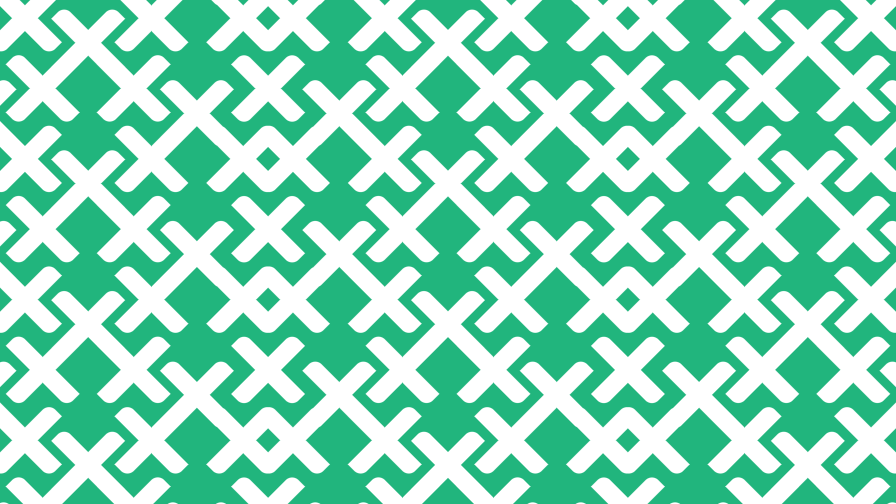
A WebGL 2 fragment shader for this pattern:

```glsl
#version 300 es
precision highp float;

uniform vec2 u_resolution;
out vec4 fragColor;

// Cross of two diagonal strokes; only the corners facing up or down are rounded
float crossDistance(vec2 p, float halfLength, float halfWidth) {
    p = abs(p);
    float along = (p.x + p.y) * 0.70711;
    float across = (p.x - p.y) * 0.70711;
    float radius = across < 0.0 ? halfWidth : 0.0;
    vec2 q = vec2(along - halfLength, abs(across) - halfWidth) + radius;
    return min(max(q.x, q.y), 0.0) + length(max(q, 0.0)) - radius;
}

void main() {
    const vec2 period = vec2(0.7139, 0.2792);

    // Heights of the canvas, measured from a mirror axis at its centre
    vec2 p = (gl_FragCoord.xy - 0.5 * u_resolution) / u_resolution.y;
    p.y -= 0.1359;
    p.x = abs(p.x - period.x * round(p.x / period.x));

    // Cross centres in one mirrored half of the repeat; neighbours join into lattices
    vec2 centres[6] = vec2[6](
        vec2(0.0, 0.0), vec2(0.0903, -0.0905), vec2(0.1255, 0.0488),
        vec2(0.2157, 0.1391), vec2(0.3076, 0.0488), vec2(0.35695, -0.0907));

    float dist = 1.0;
    for (int i = 0; i < 6; i++) {
        vec2 offset = p - centres[i];
        offset.y -= period.y * round(offset.y / period.y);
        dist = min(dist, crossDistance(offset, 0.0856, 0.0181));
    }

    // White strokes on green with a one pixel soft edge
    float pixel = 1.0 / u_resolution.y;
    float stroke = 1.0 - smoothstep(-0.7 * pixel, 0.7 * pixel, dist);
    vec3 green = vec3(0.13, 0.71, 0.49);
    fragColor = vec4(mix(green, vec3(1.0), stroke), 1.0);
}
```
